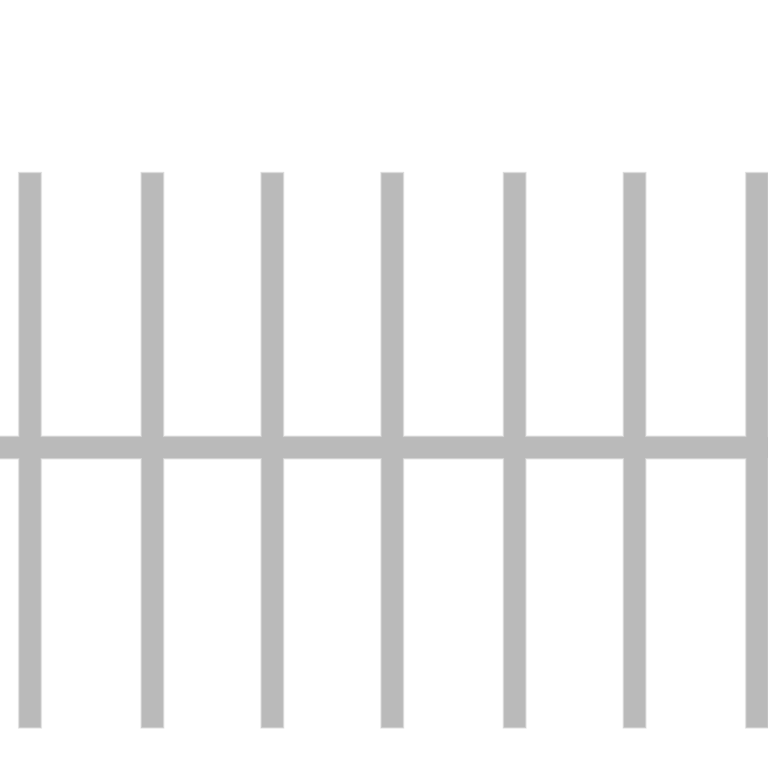
Reproduce this pattern procedurally as a Shadertoy shader.

```glsl
// Seven upright grey bars on white, joined by one level rail across the canvas.
// Each bar is a box distance; bar centres snap to a coarse grid, which makes
// the gaps between them differ slightly.

#define BAR_COUNT 7
#define GRID_CELLS 307.4
#define FIRST_CENTRE 12.0
#define PITCH_CELLS 48.4
#define SNAP_BIAS 0.7
#define LINE_WIDTH 0.0295
#define BAR_BOTTOM 0.0521
#define BAR_TOP 0.7754
#define RAIL_HEIGHT 0.4173
#define EDGE_SOFTNESS 0.0019
#define LINE_COLOUR vec3(0.73)
#define PAPER_COLOUR vec3(1.0)

// Signed distance to an axis-aligned box
float boxDistance(vec2 p, vec2 centre, vec2 halfSize) {
    vec2 d = abs(p - centre) - halfSize;
    return length(max(d, 0.0)) + min(max(d.x, d.y), 0.0);
}

// Horizontal centre of a bar, snapped to whole grid cells
float barCentre(int index) {
    float offset = floor(float(index) * PITCH_CELLS + SNAP_BIAS);
    return (FIRST_CENTRE + offset) / GRID_CELLS;
}

void mainImage(out vec4 fragColor, in vec2 fragCoord) {
    vec2 uv = fragCoord / iResolution.xy;

    // Rail
    float dist = abs(uv.y - RAIL_HEIGHT) - 0.5 * LINE_WIDTH;

    // Bars
    float middle = 0.5 * (BAR_BOTTOM + BAR_TOP);
    vec2 halfSize = 0.5 * vec2(LINE_WIDTH, BAR_TOP - BAR_BOTTOM);
    for (int i = 0; i < BAR_COUNT; i++) {
        dist = min(dist, boxDistance(uv, vec2(barCentre(i), middle), halfSize));
    }

    // Soft edge, never narrower than a pixel
    float soft = max(EDGE_SOFTNESS, 0.75 / min(iResolution.x, iResolution.y));
    float ink = 1.0 - smoothstep(-soft, soft, dist);
    fragColor = vec4(mix(PAPER_COLOUR, LINE_COLOUR, ink), 1.0);
}
```
